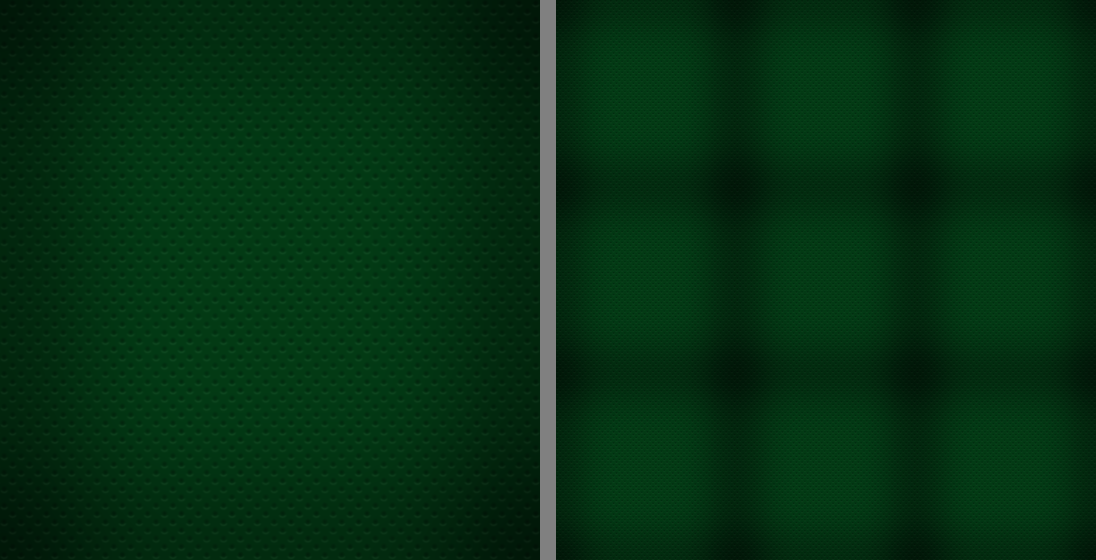
Left, the tile; right, the same tile 3 across and 3 down.
Write a Shadertoy shader that draws this pattern.

```glsl
// Dark green sheet pressed with staggered rows of small round dimples.
// Two interleaved lattices give the dimples; each has a soft shaded core
// and a pale lower rim, under a periodic glow that fades at the borders.

#define REPEATS vec2(32.0, 34.0)        // staggered pairs across and down
#define GREEN vec3(0.010, 0.229, 0.080) // sheet colour in full light
#define RIM_LIGHT vec3(0.040, 0.046, 0.039)
#define EDGE_FADE vec2(0.34, 0.26)      // darkening at sides, at top and bottom
#define FADE_POWER 2.7                  // higher keeps the glow broader
#define CORE_RADIUS 0.24                // sizes in units of one repeat
#define CORE_DEPTH 0.25
#define RIM_RADIUS 0.22
#define RIM_WIDTH 0.070
#define BEATS vec2(9.0, 13.0)           // whole waves of dimple variation
#define TAU 6.2831853

// Smooth glow: 1 in the centre, level where opposite borders meet
float glow(vec2 uv) {
    vec2 border = 0.5 + 0.5 * cos(TAU * uv);
    return 1.0 - dot(EDGE_FADE, pow(border, vec2(FADE_POWER)));
}

// Shaded hollow, darkest in the middle
float dimpleCore(vec2 q) {
    return 1.0 - smoothstep(0.0, CORE_RADIUS, length(q));
}

// Crescent of light on the lower rim, tapering towards both ends
float dimpleRim(vec2 q) {
    float radius = length(q);
    float offset = (radius - RIM_RADIUS) / RIM_WIDTH;
    float downward = -q.y / max(radius, 0.001);
    return exp(-offset * offset) * smoothstep(0.15, 0.95, downward);
}

// Slow change of depth from one dimple to the next, wrapping at the borders
float dimpleDepth(vec2 centre) {
    vec2 wave = cos(TAU * BEATS * centre / REPEATS);
    return 1.0 + 0.10 * wave.x + 0.10 * wave.y;
}

void mainImage(out vec4 fragColor, in vec2 fragCoord) {
    vec2 uv = fragCoord / iResolution.xy;
    vec2 p = uv * REPEATS;

    // Gather the nearest dimple of each lattice
    float shade = 0.0;
    float rim = 0.0;
    for (int k = 0; k < 2; k++) {
        vec2 anchor = vec2(0.75, 0.83) - 0.5 * float(k);
        vec2 centre = floor(p - anchor + 0.5) + anchor;
        vec2 q = p - centre;
        float depth = dimpleDepth(centre);
        shade += dimpleCore(q) * depth;
        rim += dimpleRim(q) * mix(1.0, depth, 0.5);
    }

    // Light the sheet, then press in the dimples
    float light = glow(uv);
    vec3 colour = GREEN * light * (1.0 - CORE_DEPTH * shade);
    colour += RIM_LIGHT * rim * mix(0.6, 1.0, light);

    fragColor = vec4(colour, 1.0);
}
```
